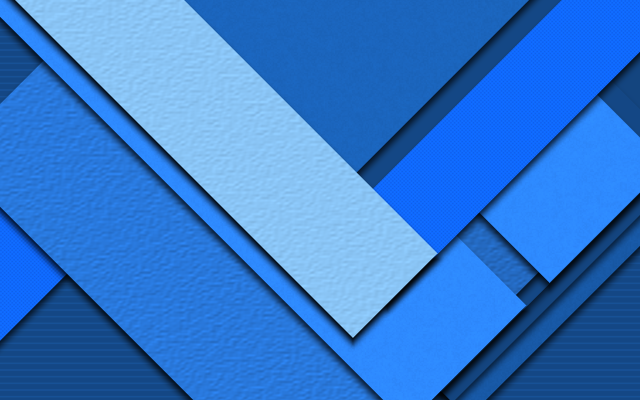
Give the GLSL for this background, as a Shadertoy shader.

```glsl
// Layered diagonal paper bands in blue, each with a fine surface and a soft shadow.
// Every sheet is a box in 45-degree axes (u = x + y, v = x - y, with y downward),
// painted from back to front over a dark ground with horizontal ribs.

#define HEIGHT 480.0          // design units per canvas height
#define FAR 3000.0            // stands for an open end of a band
#define SHADOW_SHIFT 7.0      // downward drop of shadows
#define SHADOW_SOFT 12.0      // reach of the shadow blur
#define RIB_PERIOD 8.0
#define WEAVE_PERIOD 4.5
#define GRAIN_SIZE vec2(5.0, 3.2)

const vec3 NAVY   = vec3(0.08, 0.28, 0.52);
const vec3 ROYAL  = vec3(0.105, 0.395, 0.74);
const vec3 VIVID  = vec3(0.06, 0.41, 1.00);
const vec3 AZURE  = vec3(0.18, 0.54, 1.00);
const vec3 DENIM  = vec3(0.16, 0.47, 0.86);
const vec3 SKY    = vec3(0.54, 0.77, 0.96);

float hash(vec2 p) {
    p = fract(p * vec2(0.1031, 0.1137));
    p += dot(p, p.yx + 33.33);
    return fract((p.x + p.y) * p.x * 17.0);
}

float noise(vec2 p) {
    vec2 i = floor(p), f = fract(p);
    f = f * f * (3.0 - 2.0 * f);
    return mix(mix(hash(i), hash(i + vec2(1, 0)), f.x),
               mix(hash(i + vec2(0, 1)), hash(i + vec2(1, 1)), f.x), f.y);
}

// Embossed grain: difference of noise along the light direction
float leather(vec2 p) {
    vec2 g = p / GRAIN_SIZE + 40.0;
    return noise(g) - noise(g + vec2(0.25, 0.5));
}

float felt(vec2 p) {
    return noise(p / 1.7 + 90.0) + 0.5 * noise(p / 6.0) - 0.75;
}

float weave(vec2 p) {
    vec2 a = p * 6.2832 / WEAVE_PERIOD;
    return sin(a.x) * sin(a.y);
}

// Signed distance to a band given as (uMin, uMax, vMin, vMax)
float bandDistance(vec2 q, vec4 band) {
    vec2 e = max(band.xz - q, q - band.yw) * 0.7071;
    return length(max(e, 0.0)) + min(max(e.x, e.y), 0.0);
}

// Drops the shadow of a band, then paints the band itself
void sheet(inout vec3 col, vec2 q, vec4 band, vec3 paint, float shadow) {
    float away = bandDistance(q - vec2(SHADOW_SHIFT, -SHADOW_SHIFT), band);
    float shade = 1.0 - smoothstep(-6.0, SHADOW_SOFT, away);
    col *= 1.0 - shadow * shade * shade;
    float pixel = HEIGHT / iResolution.y;
    float cover = clamp(0.5 - bandDistance(q, band) / pixel, 0.0, 1.0);
    col = mix(col, paint, cover);
}

void mainImage(out vec4 fragColor, in vec2 fragCoord) {
    vec2 p = fragCoord * HEIGHT / iResolution.y;
    p.y = HEIGHT - p.y;
    vec2 q = vec2(p.x + p.y, p.x - p.y);

    // Surfaces
    float grain = leather(p), fuzz = felt(p);
    vec3 azure = AZURE * (1.0 + 0.05 * fuzz);
    vec3 royal = ROYAL * (1.0 + 0.05 * fuzz);
    vec3 denim = DENIM * (1.0 + 0.20 * grain);
    vec3 vivid = VIVID * (1.0 + 0.08 * weave(p));
    vec3 sky   = SKY * (1.0 + 0.11 * grain);

    // Ribbed ground
    float rib = abs(fract(p.y / RIB_PERIOD) - 0.5) * RIB_PERIOD;
    vec3 col = NAVY * (1.0 + 0.13 * (1.0 - smoothstep(0.3, 1.6, rib)));

    // Back panels at the lower right
    sheet(col, q, vec4(600, 1063, 60, FAR), royal * 0.88, 0.7);
    sheet(col, q, vec4(600, 1026, 60, FAR), NAVY * 0.96, 0.6);
    sheet(col, q, vec4(600, 1000, 60, 637), NAVY, 0.6);
    sheet(col, q, vec4(700, 973, 200, 400), denim * 0.88, 0.7);

    // Lower left bands
    sheet(col, q, vec4(-FAR, 409, -FAR, -200), vivid, 0.7);
    sheet(col, q, vec4(125, FAR, -248, 0), denim, 0.8);

    // Azure band and square
    sheet(col, q, vec4(-FAR, 998, -20, 265), azure, 0.75);
    sheet(col, q, vec4(780, 999, 320, 603), azure, 0.75);

    // Upper right bands
    sheet(col, q, vec4(600, 690, 100, FAR), NAVY, 0.0);
    sheet(col, q, vec4(674, 830, 100, FAR), vivid, 0.75);
    sheet(col, q, vec4(-FAR, 635, 100, FAR), royal, 0.7);

    // Pale front band
    sheet(col, q, vec4(-FAR, 829, 18, 221), sky, 0.95);

    fragColor = vec4(clamp(col, 0.0, 1.0), 1.0);
}
```
